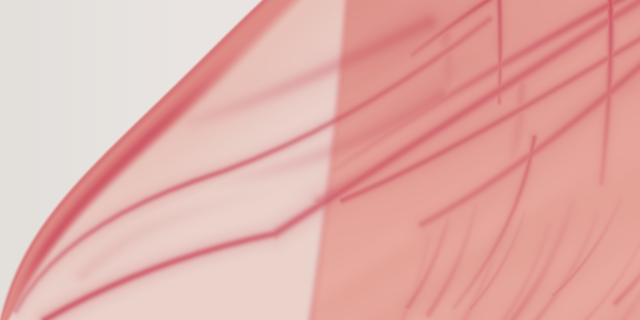
Write a WebGL 1 fragment shader that draws this background.

```glsl
precision highp float;

uniform vec2 u_resolution;

const vec3 PAPER = vec3(0.890, 0.878, 0.863);
const vec3 PAPER_GLOW = vec3(0.915, 0.895, 0.883);
const vec3 SHEER = vec3(0.918, 0.825, 0.797);
const vec3 BLUSH = vec3(0.905, 0.735, 0.695);
const vec3 CORAL = vec3(0.905, 0.655, 0.612);
const vec3 DUSK = vec3(0.870, 0.575, 0.545);
const vec3 HEM = vec3(0.868, 0.520, 0.500);
const vec3 ROSE = vec3(0.795, 0.325, 0.385);
const float EDGE_SOFTNESS = 0.008;
const float PANEL_SOFTNESS = 0.014;
const float STREAK_AMOUNT = 0.045;
const int FOLD_STEPS = 10;
const int WRINKLES = 12;

float hash(vec2 p) {
  return fract(sin(dot(p, vec2(127.1, 311.7))) * 43758.5453);
}

float noise(vec2 p) {
  vec2 i = floor(p);
  vec2 f = fract(p);
  f = f * f * (3.0 - 2.0 * f);
  return mix(mix(hash(i), hash(i + vec2(1.0, 0.0)), f.x),
             mix(hash(i + vec2(0.0, 1.0)), hash(i + vec2(1.0)), f.x), f.y);
}

float bell(float x) {
  return exp(-x * x);
}

// Curved crease from a through mid to b; strength runs from start to end
float fold(vec2 p, vec2 a, vec2 mid, vec2 b, float width, vec2 strength) {
  vec2 control = 2.0 * mid - 0.5 * (a + b);
  vec2 previous = a;
  float nearest = 10.0;
  float along = 0.0;
  for (int i = 1; i <= FOLD_STEPS; i++) {
    float t = float(i) / float(FOLD_STEPS);
    vec2 next = mix(mix(a, control, t), mix(control, b, t), t);
    vec2 span = next - previous;
    float h = clamp(dot(p - previous, span) / dot(span, span), 0.0, 1.0);
    float d = length(p - previous - span * h);
    if (d < nearest) {
      nearest = d;
      along = t + (h - 1.0) / float(FOLD_STEPS);
    }
    previous = next;
  }
  float profile = 0.78 * bell(nearest / width) + 0.22 * bell(nearest / (width * 3.0));
  return profile * mix(strength.x, strength.y, along);
}

float longFolds(vec2 p) {
  float s = fold(p, vec2(0.05, 0.03), vec2(0.26, 0.258), vec2(0.61, 0.435), 0.010, vec2(0.45, 0.72));
  s = max(s, fold(p, vec2(0.61, 0.435), vec2(1.07, 0.635), vec2(1.53, 0.94), 0.010, vec2(0.72, 0.45)));
  s = max(s, fold(p, vec2(0.14, 0.0), vec2(0.48, 0.16), vec2(0.86, 0.27), 0.012, vec2(0.85, 0.75)));
  s = max(s, fold(p, vec2(0.86, 0.27), vec2(1.41, 0.622), vec2(2.02, 1.01), 0.014, vec2(0.75, 0.60)));
  s = max(s, fold(p, vec2(1.00, 0.365), vec2(1.13, 0.445), vec2(1.29, 0.54), 0.020, vec2(0.65, 0.30)));
  s = max(s, fold(p, vec2(1.07, 0.375), vec2(1.45, 0.56), vec2(2.02, 0.89), 0.010, vec2(0.65, 0.55)));
  s = max(s, fold(p, vec2(1.32, 0.30), vec2(1.65, 0.51), vec2(2.02, 0.81), 0.012, vec2(0.45, 0.60)));
  s = max(s, fold(p, vec2(1.05, 0.47), vec2(1.42, 0.71), vec2(1.95, 1.01), 0.013, vec2(0.15, 0.75)));
  s = max(s, fold(p, vec2(0.60, 0.62), vec2(0.90, 0.73), vec2(1.34, 0.93), 0.024, vec2(0.10, 0.48)));
  s = max(s, fold(p, vec2(0.68, 0.43), vec2(1.04, 0.53), vec2(1.38, 0.70), 0.024, vec2(0.05, 0.42)));
  s = max(s, fold(p, vec2(0.26, 0.14), vec2(0.50, 0.30), vec2(0.85, 0.40), 0.022, vec2(0.14, 0.02)));
  return max(s, fold(p, vec2(1.29, 0.83), vec2(1.41, 0.92), vec2(1.54, 1.01), 0.008, vec2(0.30, 0.85)));
}

float hangingFolds(vec2 p) {
  float s = fold(p, vec2(1.560, 1.01), vec2(1.563, 0.85), vec2(1.56, 0.68), 0.007, vec2(0.80, 0.45));
  s = max(s, fold(p, vec2(1.907, 1.01), vec2(1.905, 0.75), vec2(1.88, 0.43), 0.009, vec2(0.95, 0.25)));
  s = max(s, fold(p, vec2(1.67, 0.57), vec2(1.585, 0.30), vec2(1.42, 0.04), 0.008, vec2(0.60, 0.20)));
  s = max(s, fold(p, vec2(1.63, 0.75), vec2(1.62, 0.60), vec2(1.59, 0.45), 0.016, vec2(0.30, 0.10)));
  s = max(s, fold(p, vec2(1.39, 0.90), vec2(1.40, 0.75), vec2(1.38, 0.55), 0.020, vec2(0.25, 0.05)));
  // Scattered wrinkles fanning toward the lower right
  for (int i = 0; i < WRINKLES; i++) {
    float n = float(i);
    float r = hash(vec2(n, 3.0));
    float q = hash(vec2(n, 8.0));
    vec2 top = vec2(1.34 + 0.075 * n, 0.26 + 0.16 * r);
    vec2 bottom = top - vec2(0.13 + 0.010 * n, 0.30 + 0.08 * q);
    vec2 mid = mix(top, bottom, 0.5) + vec2(0.018, -0.008);
    s = max(s, fold(p, top, mid, bottom, mix(0.006, 0.012, q), vec2(0.08, 0.18 + 0.27 * r)));
  }
  return s;
}

void main() {
  vec2 p = gl_FragCoord.xy / u_resolution * vec2(2.0, 1.0);
  float y = p.y;

  // Paper and sheer veil
  vec3 color = mix(PAPER, PAPER_GLOW, smoothstep(0.0, 0.7, p.x));
  float inset = p.x - (0.411 * y + 0.409 * y * y - 0.025 * sin(6.2832 * y));
  float veil = smoothstep(-EDGE_SOFTNESS, EDGE_SOFTNESS, inset);
  float warmth = bell((inset - 0.12) / 0.24) * smoothstep(-0.1, 0.7, y);
  vec3 cloth = mix(SHEER, BLUSH, 0.75 * warmth);

  // Dense panel with soft streaks
  float panelInset = p.x - (0.97 + 0.15 * y - 0.04 * y * y);
  float panel = smoothstep(-PANEL_SOFTNESS, PANEL_SOFTNESS, panelInset);
  float streak = noise(vec2(dot(p, vec2(0.83, 0.55)) * 2.0, dot(p, vec2(-0.55, 0.83)) * 15.0)) - 0.5;
  float density = smoothstep(0.1, 1.0, y) * mix(0.85, 0.55, smoothstep(1.1, 1.9, p.x));
  vec3 dense = mix(CORAL, DUSK, density) + STREAK_AMOUNT * streak * vec3(0.5, 1.0, 1.0);
  cloth = mix(cloth, dense, panel);
  cloth = mix(cloth, ROSE, 0.22 * bell(panelInset / 0.013) * (1.0 - 0.7 * y));

  // Rolled hem along the outer edge
  float hemWidth = 0.03 + 0.27 * y - 0.18 * y * y;
  float across = inset / hemWidth;
  float hem = 1.0 - smoothstep(0.65, 1.15, across);
  cloth = mix(cloth, HEM, 0.9 * hem);
  float core = bell((across - 0.68) / 0.27) * smoothstep(0.02, 0.25, y) * (1.0 - smoothstep(0.55, 0.9, y));
  float rim = bell((across - 0.08) / 0.12) * 0.35;
  cloth = mix(cloth, ROSE, max(0.85 * core, rim));

  // Creases
  float crease = max(longFolds(p), hangingFolds(p) * panel);
  cloth = mix(cloth, ROSE, crease);

  gl_FragColor = vec4(mix(color, cloth, veil), 1.0);
}
```
